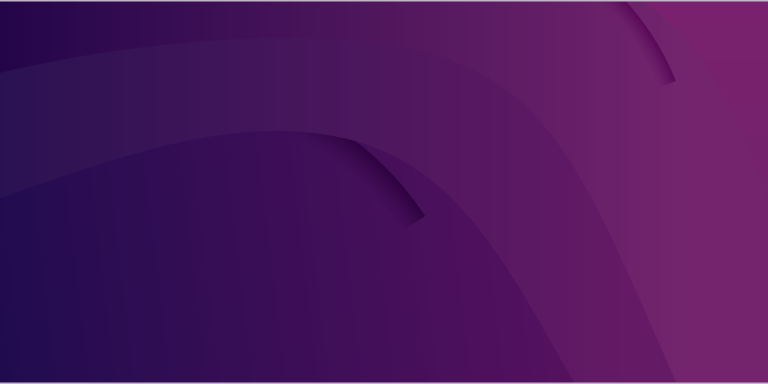
This background is drawn by a Shadertoy shader. Its source:

```glsl
// Layered purple waves with two curled shadow folds and thin pale rims.

const vec3 RIM_COLOR = vec3(0.76, 0.71, 0.78);
const float RIM_WIDTH = 0.0039;

// Antialiased coverage of the side where the signed distance is negative.
float coverage(float dist, float pixel) {
    return clamp(0.5 - dist / pixel, 0.0, 1.0);
}

vec2 bezier(vec2 a, vec2 b, vec2 c, vec2 d, float t) {
    float s = 1.0 - t;
    return s*s*s*a + 3.0*s*s*t*b + 3.0*s*t*t*c + t*t*t*d;
}

// Approximate signed distance above a curve whose x grows with t.
float aboveCurve(vec2 p, vec2 a, vec2 b, vec2 c, vec2 d) {
    float t = 0.5;
    float stride = 0.25;
    for (int i = 0; i < 14; i++) {
        t += bezier(a, b, c, d, t).x < p.x ? stride : -stride;
        stride *= 0.5;
    }
    float s = 1.0 - t;
    vec2 tangent = normalize(s*s*(b - a) + 2.0*s*t*(c - b) + t*t*(d - c));
    return (p.y - bezier(a, b, c, d, t).y) * tangent.x;
}

// Shadow inside a circular arc, cut off along the radius through tip.
float foldShadow(vec2 p, vec2 center, vec2 tip, float width, float pixel) {
    vec2 spoke = tip - center;
    vec2 q = p - center;
    float radius = length(spoke);
    float depth = radius - length(q);
    float pastTip = (spoke.y * q.x - spoke.x * q.y) / radius;
    float fade = pow(clamp(1.0 - depth / width, 0.0, 1.0), 1.4);
    return fade * coverage(-depth, pixel) * coverage(pastTip, pixel) * step(0.0, q.x);
}

float outerWave(vec2 p) {
    vec2 crest = vec2(0.755, 0.901);
    return p.x < crest.x
        ? aboveCurve(p, vec2(0.0, 0.81), vec2(0.26, 0.872), vec2(0.521, 0.901), crest)
        : aboveCurve(p, crest, vec2(1.406, 0.901), vec2(1.471, 0.661), vec2(1.763, 0.0));
}

float innerWave(vec2 p) {
    vec2 crest = vec2(0.716, 0.659);
    return p.x < crest.x
        ? aboveCurve(p, vec2(0.0, 0.484), vec2(0.234, 0.565), vec2(0.482, 0.659), crest)
        : aboveCurve(p, crest, vec2(1.146, 0.659), vec2(1.276, 0.388), vec2(1.497, 0.0));
}

float cornerWave(vec2 p) {
    return aboveCurve(p, vec2(1.667, 1.0), vec2(1.823, 0.909), vec2(1.932, 0.688), vec2(2.0, 0.461));
}

void mainImage(out vec4 fragColor, in vec2 fragCoord) {
    // Canvas spans 0..2 by 0..1.
    vec2 p = fragCoord / iResolution.xy * vec2(2.0, 1.0);
    float pixel = 1.0 / iResolution.y;

    // Gradient of each layer
    vec3 corner = mix(vec3(0.435, 0.135, 0.41), vec3(0.475, 0.13, 0.43), p.y);
    vec3 backdrop = mix(vec3(0.14, 0.02, 0.29), vec3(0.45, 0.143, 0.425), min(p.x / 1.78, 1.0));
    vec3 band = mix(vec3(0.165, 0.07, 0.32), vec3(0.375, 0.1, 0.393), min(p.x / 1.5, 1.1));
    float innerMix = (p.x + 0.12 * (p.y - 0.2)) / 1.45;
    vec3 inner = mix(vec3(0.13, 0.045, 0.31), vec3(0.33, 0.066, 0.37), clamp(innerMix, 0.0, 1.0));

    // Folds
    float upperFold = foldShadow(p, vec2(1.109, 0.526), vec2(1.76, 0.789), 0.05, pixel);
    float lowerFold = foldShadow(p, vec2(0.422, -0.016), vec2(1.107, 0.4375), 0.08, pixel);
    backdrop = mix(backdrop, vec3(0.35, 0.03, 0.34), upperFold);
    inner = mix(inner, vec3(0.18, 0.005, 0.25), lowerFold);

    // Stack the layers from back to front
    vec3 color = mix(corner, backdrop, coverage(cornerWave(p), pixel));
    color = mix(color, band, coverage(outerWave(p), pixel));
    color = mix(color, inner, coverage(innerWave(p), pixel));

    // Pale rims along top and bottom
    float rimDistance = min(p.y, 1.0 - p.y) - RIM_WIDTH;
    color = mix(color, RIM_COLOR, coverage(rimDistance, pixel));
    fragColor = vec4(color, 1.0);
}
```
